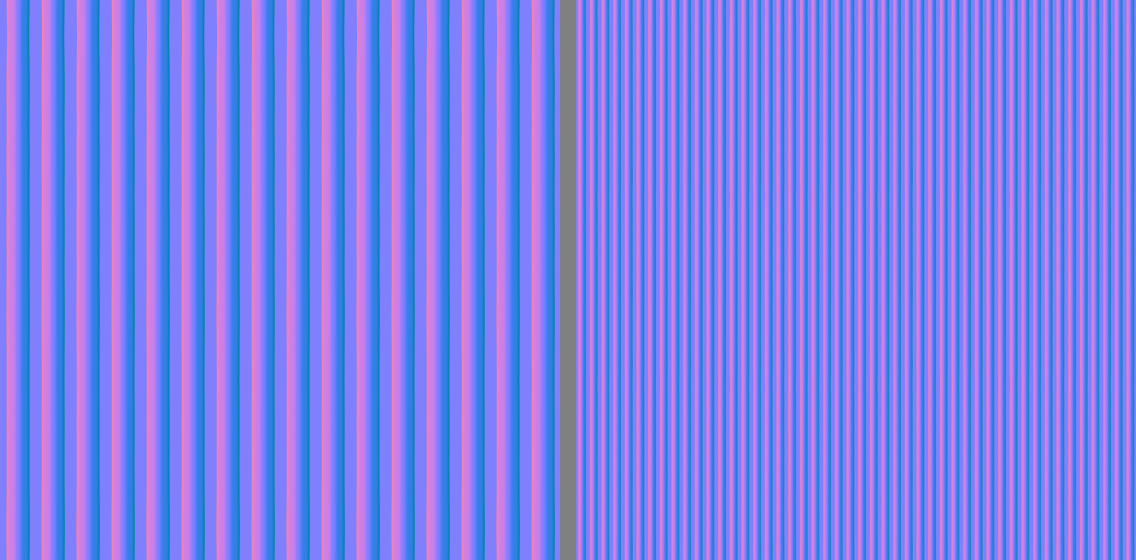
Left: one tile. Right: repeated 3 by 3.
Write a WebGL 1 fragment shader that draws this texture map.

```glsl
precision highp float;
// Tangent-space normal map of sixteen vertical rounded ribs with flat gaps between them.

uniform vec2 u_resolution;

float hashGradient(float cell) {
    return 2.0 * fract(sin(cell * 12.9898 + 4.1) * 437.585) - 1.0;
}

// One-dimensional gradient noise that wraps after a whole number of cells
float wrappedNoise(float x, float cells) {
    float i = floor(x);
    float f = x - i;
    float left = hashGradient(mod(i, cells)) * f;
    float right = hashGradient(mod(i + 1.0, cells)) * (f - 1.0);
    return mix(left, right, f * f * f * (f * (f * 6.0 - 15.0) + 10.0));
}

// Steepness of a rib: soft crown, even flanks, steep rims
float ribSlope(float t) {
    return 0.75 * smoothstep(0.0, 0.5, t) + 4.0 * pow(t, 12.0);
}

void main() {
    vec2 uv = gl_FragCoord.xy / u_resolution;
    float ribs = 16.0;
    float pixel = ribs / u_resolution.x;

    // Distance from the rib axis, in rib spacings
    float offset = fract(uv.x * ribs) - 0.518;

    // Slight waver of the rib width along its length
    float halfWidth = 0.327 + 0.02 * wrappedNoise(uv.y * 8.0, 8.0);
    float t = min(abs(offset) / halfWidth, 1.0);

    // Surface normal of the rib, packed into colour
    vec3 normal = normalize(vec3(-sign(offset) * ribSlope(t), 0.0, 1.0));
    vec3 ribColor = normal * 0.5 + 0.5;
    vec3 flatColor = vec3(0.5, 0.5, 1.0);

    // Smoothed rim between the rib and the flat gap
    float coverage = clamp((halfWidth - abs(offset)) / pixel + 0.5, 0.0, 1.0);
    gl_FragColor = vec4(mix(flatColor, ribColor, coverage), 1.0);
}
```
